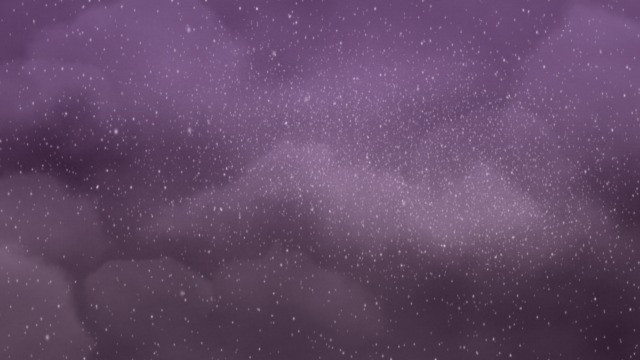
Write a Shadertoy shader that draws this texture.

```glsl
// Dusky purple clouds under a drifting band of fine stars

float hash(vec2 p) {
    return fract(sin(dot(p, vec2(127.1, 311.7))) * 43758.5453);
}

float noise(vec2 p) {
    vec2 i = floor(p), f = fract(p);
    f = f * f * (3.0 - 2.0 * f);
    return mix(mix(hash(i), hash(i + vec2(1, 0)), f.x),
               mix(hash(i + vec2(0, 1)), hash(i + vec2(1, 1)), f.x), f.y);
}

float fbm(vec2 p) {
    float sum = 0.0, amp = 0.5;
    for (int i = 0; i < 6; i++) {
        sum += amp * noise(p);
        p = mat2(1.6, 1.2, -1.2, 1.6) * p + 7.3;
        amp *= 0.5;
    }
    return sum;
}

// Soft elliptical patch of light or shade
float glow(vec2 p, vec2 centre, vec2 radii) {
    vec2 d = (p - centre) / radii;
    return exp(-dot(d, d));
}

// Cloud with a defined upper rim that fades out below
float billow(vec2 p, vec2 centre, vec2 radii) {
    vec2 d = (p - centre) / radii;
    return smoothstep(1.08, 0.86, length(d)) * smoothstep(-1.0, 0.5, d.y);
}

// Jittered grid of short slanted specks
float stars(vec2 p, float cell, float size, float density) {
    vec2 id = floor(p / cell);
    float light = 0.0;
    for (int y = -1; y <= 1; y++)
    for (int x = -1; x <= 1; x++) {
        vec2 c = id + vec2(x, y);
        vec2 jitter = vec2(hash(c + 3.7), hash(c + 19.1));
        vec2 d = p - (c + jitter) * cell;
        d = mat2(0.85, 0.53, -0.53, 0.85) * d;
        d = vec2(dot(d, vec2(0.85, 0.53)), dot(d, vec2(-0.53, 0.85)));
        d.y *= 0.72;
        float strength = 0.3 + 0.7 * hash(c + 41.3);
        float lit = step(hash(c + 57.9), density);
        light += lit * strength * exp(-dot(d, d) / (size * size));
    }
    return light;
}

float cloudTone(vec2 p) {
    vec2 warp = vec2(fbm(p * 5.0), fbm(p * 5.0 + 31.0)) - 0.5;
    vec2 q = p + 0.24 * warp;
    float tone = mix(0.28, 0.40, smoothstep(0.0, 0.95, p.y));

    // Luminous band and shaded hollows
    tone += 0.13 * glow(q, vec2(0.95, 0.49), vec2(0.48, 0.13));
    tone += 0.12 * glow(q, vec2(1.42, 0.37), vec2(0.30, 0.12));
    tone += 0.09 * glow(q, vec2(0.85, 0.74), vec2(0.45, 0.14));
    tone -= 0.12 * glow(q, vec2(0.18, 0.60), vec2(0.34, 0.10));
    tone -= 0.08 * glow(q, vec2(1.76, 0.48), vec2(0.22, 0.11));
    tone -= 0.06 * glow(q, vec2(1.74, 0.08), vec2(0.40, 0.20));
    tone -= 0.05 * glow(q, vec2(0.00, 1.00), vec2(0.20, 0.16));

    // Rimmed cloud banks
    tone += 0.06 * billow(q, vec2(0.36, 0.85), vec2(0.27, 0.20));
    tone += 0.04 * billow(q, vec2(0.12, 0.76), vec2(0.25, 0.10));
    tone += 0.07 * billow(q, vec2(1.74, 0.67), vec2(0.36, 0.30));
    tone += 0.04 * billow(q, vec2(1.38, 0.56), vec2(0.24, 0.12));
    tone += 0.05 * billow(q, vec2(0.95, 0.42), vec2(0.52, 0.14));
    tone += 0.06 * billow(q, vec2(0.08, 0.36), vec2(0.25, 0.17));
    tone += 0.10 * billow(q, vec2(0.00, 0.08), vec2(0.22, 0.24));
    tone += 0.05 * billow(q, vec2(0.40, 0.16), vec2(0.15, 0.12));
    tone += 0.04 * billow(q, vec2(0.80, 0.14), vec2(0.30, 0.12));

    return tone + 0.12 * (fbm(p * vec2(4.0, 6.0) + 11.0) - 0.48);
}

void mainImage(out vec4 fragColor, in vec2 fragCoord) {
    vec2 p = fragCoord / iResolution.y;
    float tone = cloudTone(p);

    // Warm grey-mauve below, saturated violet above
    float height = smoothstep(0.15, 0.95, p.y);
    vec3 color = vec3(tone,
                      0.92 * tone - mix(0.055, 0.09, height),
                      tone * mix(0.99, 1.10, height));

    // Star band, broken up by drifting dust
    float band = glow(p, vec2(0.98, 0.61), vec2(0.56, 0.24))
               + 0.7 * glow(p, vec2(1.48, 0.42), vec2(0.32, 0.18));
    band = clamp(band * (0.5 + fbm(p * 6.0 + 5.0)), 0.0, 1.0);

    float light = 0.28 * stars(p, 0.009, 0.0021, 0.03 + 0.55 * band);
    light += 0.48 * stars(p + 3.1, 0.019, 0.0024, 0.14 + 0.40 * band);
    light += 0.70 * stars(p + 8.6, 0.052, 0.0029, 0.32);
    light += 0.85 * stars(p + 5.2, 0.270, 0.0048, 0.25);
    color = mix(color, vec3(0.91, 0.84, 0.92), min(light, 0.95));

    // Fine powdery grain
    color += 0.03 * (0.4 + band) * (noise(p * 290.0) - 0.5);
    fragColor = vec4(clamp(color, 0.0, 1.0), 1.0);
}
```
